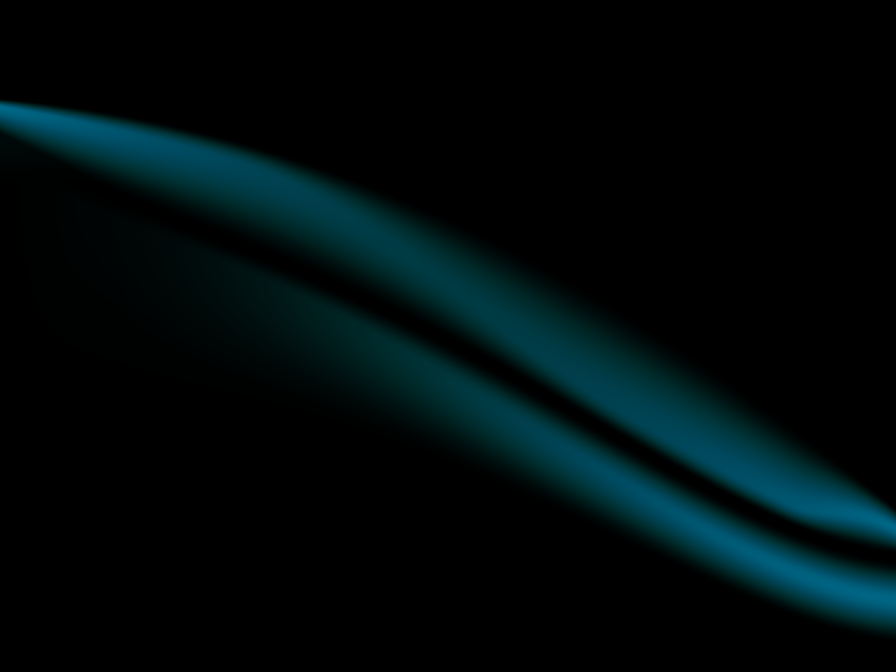
Write a Shadertoy shader that draws this background.

```glsl
// Two silky teal light ribbons sweeping down from left to right over black.

// Edge curves: polynomial coefficients in x, giving depth below the top
const vec4 CREST = vec4(0.146, 0.111, 0.487, 0.011);
const float FOLD_START = 0.205;
const vec4 FOLD_SLOPE = vec4(0.7476, -1.1805, 2.437, -1.384);

// Brightness
const float UPPER_MID = 0.26;      // upper ribbon at the centre
const float UPPER_ENDS = 0.27;     // extra light towards both ends
const float LOWER_LIGHT = 0.50;    // lower ribbon at the right side
const float LOWER_FAINT = 0.014;   // lower ribbon at the left side
const float HAZE_LIGHT = 0.035;

// Green relative to blue, in dim and in bright parts
const float GREEN_DIM = 1.05;
const float GREEN_BRIGHT = 0.77;

float cubic(vec4 c, float x) {
    return c.x + x * (c.y + x * (c.z + x * c.w));
}

// Soft ridge: rises from start to peak, then falls to end
float ridge(float start, float peak, float end, float v) {
    return v < peak ? smoothstep(start, peak, v)
                    : 1.0 - smoothstep(peak, end, v);
}

// Broad sheet whose light moves from its crest to its fold
float upperRibbon(float x, float depth, float crest, float fold) {
    float across = (depth - crest) / (fold - crest);
    float peak = mix(0.22, 0.80, smoothstep(0.25, 0.70, x))
               - 0.35 * smoothstep(0.88, 1.0, x);
    float light = UPPER_MID + UPPER_ENDS * pow(abs(2.0 * x - 1.0), 1.6);
    float middle = ridge(0.0, 0.5, 1.0, x);
    return light * pow(ridge(0.0, peak, 1.0, across), mix(1.0, 0.75, middle));
}

// Narrow band below the dark fold, widening as it fades to the left
float lowerRibbon(float x, float depth, float fold) {
    float peak = fold + mix(0.040, 0.068, smoothstep(0.2, 0.65, x));
    float spread = 0.065 + 0.26 * (1.0 - x) * (1.0 - x);
    float light = LOWER_LIGHT * smoothstep(0.08, 1.0, x)
                + LOWER_FAINT * smoothstep(0.0, 0.1, x);
    return light * ridge(fold + 0.010, peak, peak + spread, depth);
}

// Faint veil under the left end of the crest
float leftHaze(float x, float depth, float crest) {
    return HAZE_LIGHT * smoothstep(crest, crest + 0.02, depth)
         * (1.0 - smoothstep(0.20, 0.28, depth))
         * (1.0 - smoothstep(0.0, 0.3, x));
}

void mainImage(out vec4 fragColor, in vec2 fragCoord) {
    vec2 uv = fragCoord / iResolution.xy;
    float x = uv.x;
    float depth = 1.0 - uv.y;
    float crest = cubic(CREST, x);
    float fold = FOLD_START + x * cubic(FOLD_SLOPE, x);

    // Combine the layers
    float light = upperRibbon(x, depth, crest, fold);
    light = max(light, lowerRibbon(x, depth, fold));
    light = max(light, leftHaze(x, depth, crest));

    // Dim light leans green, bright light leans blue
    float green = mix(GREEN_DIM, GREEN_BRIGHT, smoothstep(0.05, 0.4, light));
    fragColor = vec4(0.0, light * green, light, 1.0);
}
```
